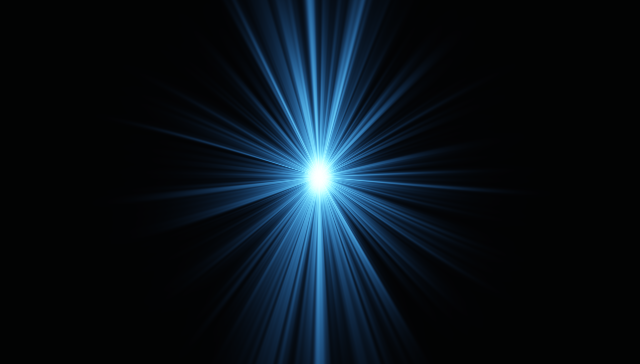
Reproduce this background procedurally as a Shadertoy shader.

```glsl
#define CENTER vec2(0.499, 0.514)
#define TINT vec3(0.19, 0.58, 1.06)
#define BACKDROP vec3(0.009, 0.010, 0.013)
#define CORE_SIZE vec2(0.025, 0.038)
#define CORE_POWER 16.0
#define FAN_POWER 2.6
#define SIDE_REACH 0.088
#define UPRIGHT_REACH 0.160
#define BEND 0.035
#define BEAM_COUNT 11
#define TAU 6.2831853

// Long beams: angle in degrees, half width in degrees, reach, strength
const vec4 BEAMS[BEAM_COUNT] = vec4[](
    vec4( 93.2, 1.5, 0.50, 2.0), vec4( 76.0, 1.0, 0.26, 1.0),
    vec4(270.0, 1.6, 0.42, 1.8), vec4(162.5, 0.7, 0.19, 1.8),
    vec4(355.0, 0.9, 0.18, 1.2), vec4(188.0, 0.9, 0.17, 0.9),
    vec4( 32.0, 0.9, 0.17, 1.0), vec4(325.0, 0.8, 0.18, 1.0),
    vec4(233.0, 0.8, 0.18, 0.9), vec4(148.0, 0.9, 0.16, 0.9),
    vec4(118.0, 0.8, 0.20, 0.8));

float hash(float n) {
    return fract(sin(n * 12.9898) * 43758.5453);
}

// Smooth noise around the circle; turn is the angle in whole turns
float ringNoise(float turn, float cells, float seed) {
    float x = turn * cells;
    float cell = floor(x);
    float a = hash(mod(cell, cells) + seed);
    float b = hash(mod(cell + 1.0, cells) + seed);
    return mix(a, b, smoothstep(0.0, 1.0, x - cell));
}

// Broad, medium and fine streaks multiplied together, about 1 on average
float streaks(float turn) {
    return (0.55 + 0.9 * ringNoise(turn, 53.0, 3.0))
         * (0.30 + 1.4 * ringNoise(turn, 139.0, 51.0))
         * (0.45 + 1.1 * ringNoise(turn, 293.0, 230.0));
}

float longBeams(float turn, float radius) {
    float sum = 0.0;
    for (int i = 0; i < BEAM_COUNT; i++) {
        vec4 beam = BEAMS[i];
        float offset = (fract(turn - beam.x / 360.0 + 0.5) - 0.5) * 360.0 / beam.y;
        sum += beam.w * exp(-offset * offset - radius / beam.z);
    }
    return sum;
}

void mainImage(out vec4 fragColor, in vec2 fragCoord) {
    vec2 p = (fragCoord - CENTER * iResolution.xy) / iResolution.y;
    float radius = length(p) + 1e-4;
    float upright = smoothstep(0.82, 0.97, abs(p.y) / radius);

    // Side rays flatten slightly as they travel outward
    float angle = atan(p.y, p.x + 1e-6);
    float sideways = p.x * p.x / (radius * radius);
    float turn = angle / TAU + BEND * p.x * p.x * sideways * sin(angle * 2.0);

    // Fan of fine rays, reaching farther up and down
    float reach = mix(SIDE_REACH, UPRIGHT_REACH, upright);
    reach *= 0.8 + 0.4 * ringNoise(turn, 83.0, 401.0);
    float contrast = mix(0.4, 1.15, smoothstep(0.03, 0.25, radius));
    float streak = pow(streaks(turn), contrast);
    float light = FAN_POWER * streak * exp(-radius / reach);

    // Beams carry part of the streak pattern; side rays die out before the border
    light += longBeams(turn, radius) * mix(1.0, min(streak, 1.8), 0.55);
    light *= mix(1.0 - smoothstep(0.32, 0.66, radius), 1.0, upright);

    // White-hot core and a spiky halo
    vec2 q = p / CORE_SIZE;
    light += CORE_POWER * exp(-dot(q, q));
    light += 4.5 * mix(1.0, streak, 0.6) * exp(-length(q) * 0.75);

    vec3 color = BACKDROP + 1.0 - exp(-light * TINT);
    fragColor = vec4(min(color, 1.0), 1.0);
}
```
